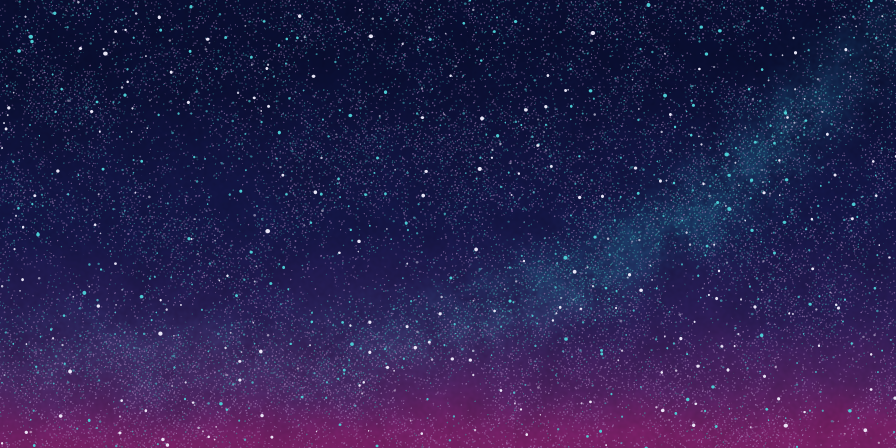
Reproduce this texture procedurally as a Shadertoy shader.

```glsl
// Starry night sky: indigo to magenta dusk, a curved teal galaxy band and speckled stars.
#define BAND_BASE 0.20
#define BAND_BEND 0.37
#define BAND_START 0.60
#define BAND_WIDTH 0.085
#define BAND_GLOW 0.42
#define DUST_DENSITY 0.30
#define DUST_RADIUS 0.0017
#define MID_RADIUS 0.0025
#define BIG_RADIUS 0.0042
#define CYAN vec3(0.30, 0.82, 0.84)
#define WHITE vec3(0.93, 0.92, 0.98)
#define PINK vec3(0.66, 0.52, 0.74)

// Integer hash: three values in 0..1 per cell
vec3 hash3(vec2 cell, float seed) {
    uvec3 v = uvec3(ivec3(vec3(cell + 512.0, seed))) * 1664525u + 1013904223u;
    v.x += v.y * v.z; v.y += v.z * v.x; v.z += v.x * v.y;
    v ^= v >> 16u;
    v.x += v.y * v.z; v.y += v.z * v.x; v.z += v.x * v.y;
    return vec3(v >> 8u) / 16777216.0;
}

float gradientNoise(vec2 p) {
    vec2 cell = floor(p), f = fract(p);
    vec2 w = f * f * f * (f * (f * 6.0 - 15.0) + 10.0);
    float corner[4];
    for (int i = 0; i < 4; i++) {
        vec2 o = vec2(i & 1, i >> 1);
        float angle = 6.2832 * hash3(cell + o, 7.0).x;
        corner[i] = dot(vec2(cos(angle), sin(angle)), f - o);
    }
    return mix(mix(corner[0], corner[1], w.x), mix(corner[2], corner[3], w.x), w.y);
}

float fbm(vec2 p) {
    float sum = 0.0, amp = 1.0;
    for (int i = 0; i < 4; i++) {
        sum += amp * gradientNoise(p);
        p = mat2(1.6, 1.2, -1.2, 1.6) * p + 3.7;
        amp *= 0.55;
    }
    return sum;
}

// One star per grid cell: x = coverage, y = tint choice, z = brightness choice
vec3 starLayer(vec2 p, float cells, float seed, float density, float radius) {
    vec2 g = p * cells, cell = floor(g);
    vec3 place = hash3(cell, seed), kind = hash3(cell, seed + 31.0);
    float margin = min(0.45, radius * cells * 1.3);
    vec2 d = (fract(g) - mix(vec2(margin), vec2(1.0 - margin), place.xy)) / cells;
    d.x *= 0.85 + 0.3 * kind.z;
    float r = radius * mix(0.65, 1.1, kind.x);
    float cover = clamp((r - length(d)) * iResolution.y + 0.5, 0.0, 1.0);
    return vec3(cover * step(place.z, density), kind.yz);
}

// Dusk gradient from the magenta horizon to the dark zenith
vec3 skyColor(float y) {
    vec3 c = mix(vec3(0.46, 0.12, 0.39), vec3(0.32, 0.13, 0.38), smoothstep(0.0, 0.14, y));
    c = mix(c, vec3(0.16, 0.11, 0.33), smoothstep(0.08, 0.31, y));
    c = mix(c, vec3(0.075, 0.085, 0.27), smoothstep(0.24, 0.54, y));
    return mix(c, vec3(0.035, 0.055, 0.19), smoothstep(0.48, 0.92, y));
}

void mainImage(out vec4 fragColor, in vec2 fragCoord) {
    vec2 p = fragCoord / iResolution.y;
    float clouds = fbm(p * 4.0);
    float wisps = fbm(p * 11.0 + 20.0);
    float grain = gradientNoise(p * 95.0);

    // Background
    vec3 col = skyColor(p.y + 0.035 * clouds - 0.015 * (p.x - 1.0));
    col *= 1.0 + 0.09 * wisps + 0.06 * grain;

    // Galaxy band: flat on the left, climbing to the right
    float reach = max(p.x - BAND_START, 0.0);
    float slope = 2.0 * BAND_BEND * reach;
    float offset = (p.y - BAND_BASE - BAND_BEND * reach * reach) * inversesqrt(1.0 + slope * slope);
    offset += 0.04 * clouds;
    float band = exp(-offset * offset / (BAND_WIDTH * BAND_WIDTH));
    band *= mix(0.65, 1.0, smoothstep(0.6, 1.2, p.x)) * (1.0 - 0.55 * smoothstep(1.65, 1.98, p.x));
    float glow = band * clamp(0.9 + 0.8 * wisps + 0.4 * grain, 0.0, 1.6);
    vec3 bandColor = mix(vec3(0.25, 0.28, 0.47), vec3(0.12, 0.36, 0.50), smoothstep(0.2, 0.42, p.y));
    col = mix(col, bandColor, BAND_GLOW * glow);

    // Fine dust gathered in clumps and along the band
    float dusk = 1.0 - smoothstep(0.05, 0.4, p.y);
    float density = DUST_DENSITY * clamp(0.75 + 1.1 * clouds + 0.7 * wisps + 0.8 * band, 0.12, 2.0);
    for (int i = 0; i < 3; i++) {
        float k = float(i);
        vec2 q = mat2(0.8, 0.6, -0.6, 0.8) * p + k * 0.37;
        vec3 s = starLayer(q, 95.0 + 28.0 * k, 2.0 + k, density, DUST_RADIUS);
        float cyanShare = 0.36 + 0.35 * band - 0.28 * dusk;
        vec3 tint = s.y < cyanShare ? CYAN * 0.8 : PINK;
        col = mix(col, tint, s.x * mix(0.2, 0.65, s.z));
    }

    // Medium stars, mostly cyan
    vec3 mid = starLayer(p, 38.0, 11.0, 0.25 + 0.2 * band - 0.1 * dusk, MID_RADIUS);
    col = mix(col, mid.y < 0.72 ? CYAN : WHITE, mid.x * mix(0.4, 0.95, mid.z));

    // Large bright stars
    for (int i = 0; i < 2; i++) {
        float k = float(i);
        vec3 big = starLayer(p + 0.41 * k, 11.0 + 4.0 * k, 17.0 + k, 0.36, BIG_RADIUS - 0.0007 * k);
        col = mix(col, big.y < 0.45 ? CYAN : WHITE, big.x * 0.97);
    }

    fragColor = vec4(clamp(col, 0.0, 1.0), 1.0);
}
```
